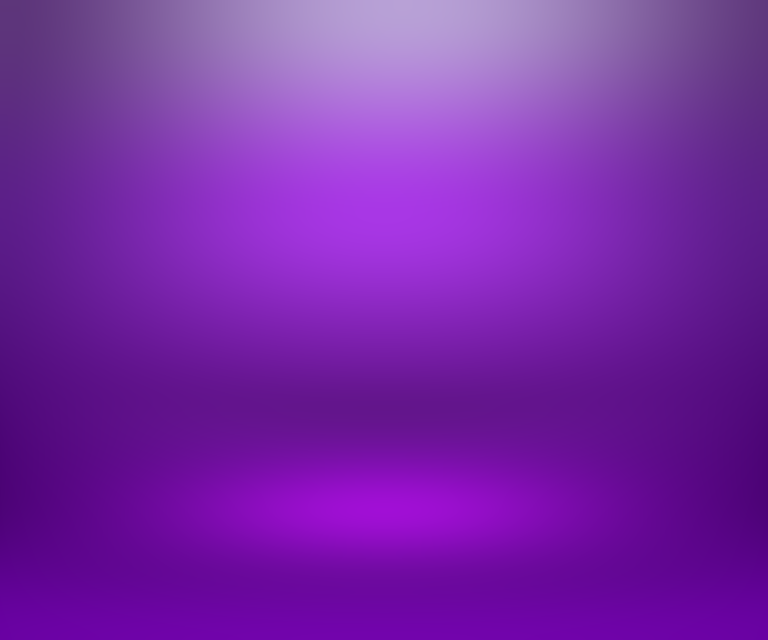
Write a Shadertoy shader that draws this background.

```glsl
// A violet studio backdrop: a lit wall fading to a lilac top, a soft shadow
// where wall meets floor, and a bright oval pool of light on the floor.
// Two vertical ramps (middle and side) are blended by a cosine falloff.

// Middle ramp, top to bottom
const vec3 LILAC        = vec3(0.72, 0.63, 0.84);
const vec3 BRIGHT_WALL  = vec3(0.66, 0.215, 0.90);
const vec3 LOW_WALL     = vec3(0.425, 0.092, 0.60);
const vec3 MID_FLOOR    = vec3(0.385, 0.035, 0.575);
const vec3 MID_FRONT    = vec3(0.447, 0.015, 0.675);

// Side ramp, top to bottom
const vec3 SIDE_TOP     = vec3(0.365, 0.21, 0.48);
const vec3 SIDE_WALL    = vec3(0.36, 0.115, 0.54);
const vec3 SIDE_DARK    = vec3(0.287, 0.008, 0.45);
const vec3 SIDE_FRONT   = vec3(0.41, 0.005, 0.635);

// Floor light and wall shadow
const vec3 POOL_COLOR   = vec3(0.63, 0.06, 0.835);
const vec2 POOL_CENTER  = vec2(0.5, 0.203);
const vec2 POOL_SIZE    = vec2(0.26, 0.08);
const vec2 SHADE_CENTER = vec2(0.5, 0.355);
const vec2 SHADE_SIZE   = vec2(0.24, 0.06);
const float SHADE_DEPTH = 0.10;
const float SHADE_BEND  = 0.35;
const float TOP_SHIFT   = 0.025;
const float HALF_PI     = 1.570796;

float softOval(vec2 p, vec2 center, vec2 size) {
    vec2 d = (p - center) / size;
    return exp(-dot(d, d));
}

// Eased step that falls from one to zero as y rises
float fadeUp(float low, float high, float y) {
    return 1.0 - smoothstep(low, high, y);
}

vec3 middleRamp(float y) {
    vec3 color = mix(LOW_WALL, BRIGHT_WALL, smoothstep(0.36, 0.67, y));
    color = mix(color, LILAC, smoothstep(0.66, 0.99, y));
    color = mix(color, MID_FLOOR, fadeUp(0.18, 0.36, y));
    return mix(color, MID_FRONT, fadeUp(0.0, 0.12, y));
}

vec3 sideRamp(float y) {
    vec3 color = mix(SIDE_DARK, SIDE_WALL, smoothstep(0.22, 0.70, y));
    color = mix(color, SIDE_TOP, smoothstep(0.62, 1.0, y));
    return mix(color, SIDE_FRONT, fadeUp(0.0, 0.23, y));
}

// Brightness across the width: wide near the floor, narrower on the wall
float spread(vec2 uv) {
    float middle = 0.5 + TOP_SHIFT * smoothstep(0.7, 1.0, uv.y);
    float offset = min(abs(uv.x - middle) * 2.0, 1.0);
    float power = mix(0.8, 1.5, smoothstep(0.3, 0.7, uv.y));
    return pow(max(cos(offset * HALF_PI), 0.0), power);
}

void mainImage(out vec4 fragColor, in vec2 fragCoord) {
    vec2 uv = fragCoord / iResolution.xy;

    // Wall and floor
    vec3 color = mix(sideRamp(uv.y), middleRamp(uv.y), spread(uv));

    // Upward-curving shadow above the floor
    float dx = uv.x - SHADE_CENTER.x;
    vec2 bent = vec2(uv.x, uv.y - SHADE_BEND * dx * dx);
    color *= 1.0 - SHADE_DEPTH * softOval(bent, SHADE_CENTER, SHADE_SIZE);

    // Pool of light
    color = mix(color, POOL_COLOR, softOval(uv, POOL_CENTER, POOL_SIZE));

    fragColor = vec4(color, 1.0);
}
```
